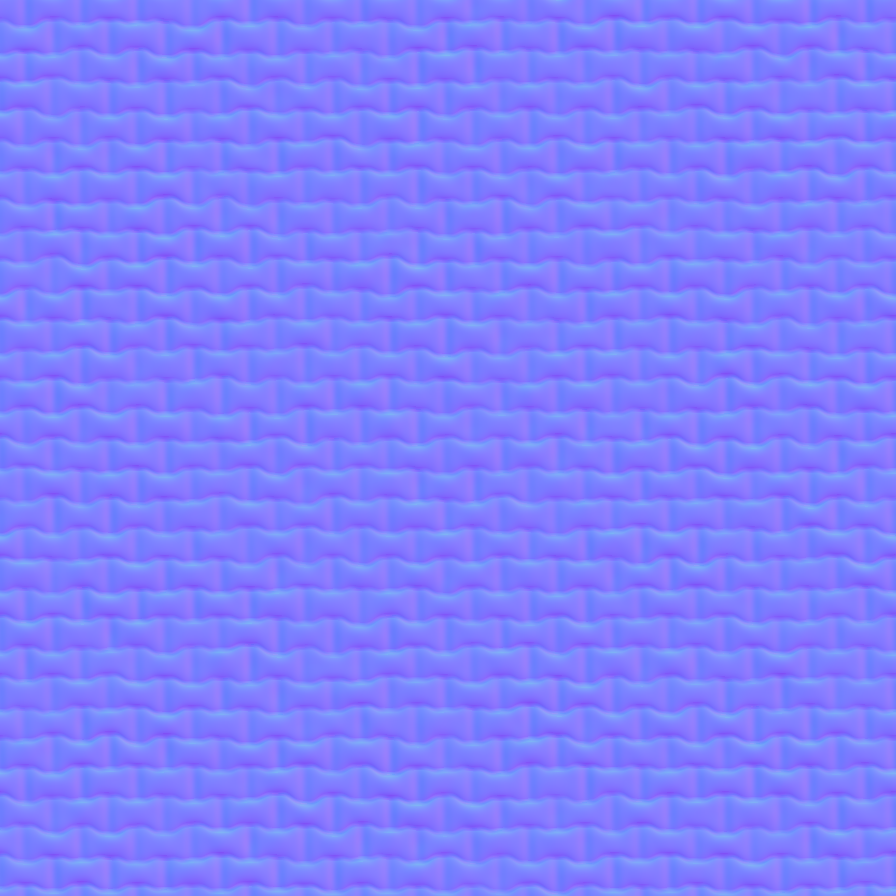
A Shadertoy shader for this texture map:

```glsl
// Tangent-space normal map of a tight weave: 30 rows of 16 soft strands, pinched at
// the waist and flared at the ends, every other row shifted by half a strand. A height
// field of rounded profiles, grooves and wrapping noise is differentiated into normals.

const float TAU = 6.2831853;
const vec2 REPEATS = vec2(16.0, 30.0);

float hash(vec2 p) {
    return fract(sin(dot(p, vec2(127.1, 311.7))) * 43758.55);
}

// Value noise on a lattice that wraps after a whole number of cells.
float wrapNoise(vec2 uv, vec2 cells) {
    vec2 p = uv * cells;
    vec2 i = floor(p);
    vec2 f = fract(p);
    f = f * f * (3.0 - 2.0 * f);
    vec2 a = mod(i, cells);
    vec2 b = mod(i + 1.0, cells);
    return mix(mix(hash(a), hash(vec2(b.x, a.y)), f.x),
               mix(hash(vec2(a.x, b.y)), hash(b), f.x), f.y);
}

// Distance along a row, in strands, measured from one of its joints.
float alongRow(float x, float row) {
    return x - 0.94 - 0.5 * mod(row, 2.0);
}

// Position across a strand: -1 at its lower edge, 1 at its upper edge.
float acrossStrand(vec2 p, float row) {
    float flare = 0.1 * tanh(1.6 * cos(TAU * alongRow(p.x, row)));
    return (p.y - row - 0.5) / (0.5 + flare);
}

float weaveHeight(vec2 uv) {
    vec2 p = uv * REPEATS - vec2(0.0, 0.25);
    p.y += 0.2 * (wrapNoise(uv, vec2(32.0, 30.0)) - 0.5);

    // Choose the row on this side of the wavy border.
    float row = floor(p.y);
    float t = acrossStrand(p, row);
    if (abs(t) > 1.0) {
        row += sign(t);
        t = acrossStrand(p, row);
    }

    // Rounded strand, fullest in the middle and uneven along its length.
    float along = alongRow(p.x, row);
    float strength = 0.95 + 0.65 * wrapNoise(uv + 0.37, vec2(32.0, 30.0));
    strength *= 0.95 - 0.22 * cos(TAU * along);
    float t2 = min(t * t, 1.0);
    float height = strength * (1.0 - t2) * (0.085 + 0.04 * t2 + 0.012 * t);

    // Soft groove where two strands of a row meet.
    float joint = floor(along + 0.5);
    float seed = hash(mod(vec2(joint, row), REPEATS) + 7.0);
    float d = (along - joint - 0.06 * (seed - 0.5)) / 0.1;
    height -= (0.045 + 0.035 * seed) * exp(-d * d) * (1.0 - 0.5 * t2);

    // Fine unevenness of the surface.
    height += 0.018 * wrapNoise(uv + 0.61, vec2(64.0, 60.0));
    return height / 60.0;
}

void mainImage(out vec4 fragColor, in vec2 fragCoord) {
    vec2 uv = fragCoord / iResolution.xy;

    // Wide central differences also soften the creases.
    vec2 e = vec2(0.0031, 0.0);
    vec2 slope = vec2(weaveHeight(uv + e.xy) - weaveHeight(uv - e.xy),
                      weaveHeight(uv + e.yx) - weaveHeight(uv - e.yx)) / (2.0 * e.x);

    vec3 normal = normalize(vec3(-slope, 1.0));
    fragColor = vec4(0.5 + 0.5 * normal, 1.0);
}
```
